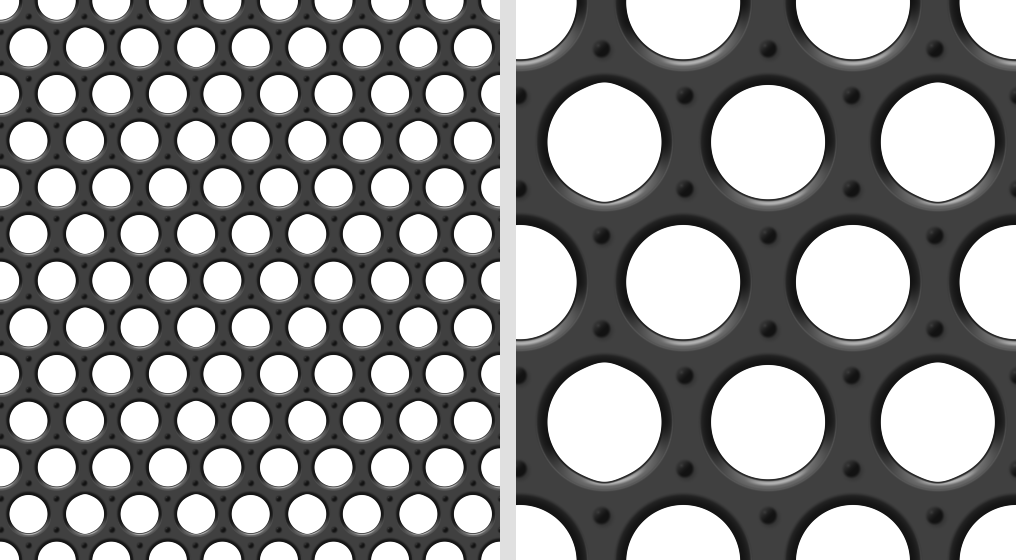
Left: the whole. Right: its middle third, enlarged.
Give the GLSL for this pattern, as a Shadertoy shader.

```glsl
const vec2  REPEATS     = vec2(9.0, 12.0);      // holes across, rows down (even)
const float PITCH       = 1.193;                // hole spacing, in row heights
const vec2  SHIFT       = vec2(0.015, -0.015);  // lattice offset, in row heights
const float NUDGE       = 0.011;                // sideways drift of alternate holes
const float HOLE_RADIUS = 0.408;
const float RIM_RADIUS  = 0.488;
const float PEAK        = 0.018;                // pointed top and bottom of some holes
const float EDGE_LINE   = 0.013;
const float STUD_RADIUS = 0.060;
const float STUD_HEIGHT = 0.333;                // above and below the row centre
const vec2  LIGHT_SIDE  = vec2(0.18, -0.98);    // rim side that catches light

const float PLATE  = 0.25;
const float SHADOW = 0.075;
const float GLOW   = 0.50;
const float GLINT  = 0.78;
const float LIP    = 0.38;
const float OPEN   = 1.0;

// Antialiased coverage of the inside of a signed distance.
float cover(float dist, float blur) {
    return 1.0 - smoothstep(-blur, blur, dist);
}

// Small domed stud, lit from the upper left.
float shadeStud(float base, vec2 p, float px) {
    float shadow = cover(length(p - vec2(0.012, -0.014)) - STUD_RADIUS, 0.035);
    float shade = mix(base, 0.14, 0.6 * shadow);
    float facing = dot(p, vec2(-0.7, 0.7)) / STUD_RADIUS;
    float dome = mix(0.07, 0.20, smoothstep(-0.4, 1.0, facing));
    dome += 0.13 * cover(length(p - vec2(-0.022, 0.022)), 0.025);
    return mix(shade, dome, cover(length(p) - STUD_RADIUS, px + 0.008));
}

// Bevelled rim: dark above, bright below, with a fine outer lip.
float shadeRim(float base, vec2 p, float px) {
    float r = length(p);
    float facing = dot(p / max(r, 0.001), LIGHT_SIDE);
    float depth = clamp((r - HOLE_RADIUS) / (RIM_RADIUS - HOLE_RADIUS), 0.0, 1.0);
    float lit = smoothstep(0.15, 0.95, facing);
    float shade = mix(SHADOW + 0.09 * depth * depth, GLOW - 0.13 * depth, lit);

    // Glint where the bevel faces the light.
    float band = 1.0 - smoothstep(0.0, 0.32, abs(depth - 0.38));
    shade = mix(shade, GLINT, 0.75 * band * smoothstep(0.82, 1.0, facing));

    float result = mix(base, shade, cover(r - RIM_RADIUS, px + 0.010));
    float lip = cover(abs(r - RIM_RADIUS) - 0.004, px);
    return mix(result, LIP, lip * 0.65 * smoothstep(-0.5, 0.6, facing));
}

// Opening with a thin dark edge.
float shadeHole(float base, vec2 p, float peak, float px) {
    float r = length(p);
    float upright = pow(abs(p.y) / max(r, 0.001), 28.0);
    float dist = r - HOLE_RADIUS - peak * upright;
    float shade = mix(base, SHADOW, 0.8 * cover(dist - EDGE_LINE, px));
    return mix(shade, OPEN, cover(dist, 0.6 * px));
}

void mainImage(out vec4 fragColor, in vec2 fragCoord) {
    float px = REPEATS.y / iResolution.y;
    vec2 grid = fragCoord / iResolution.xy * REPEATS - SHIFT / vec2(PITCH, 1.0);

    // Staggered lattice with wrapped indices.
    float row = floor(grid.y + 0.5);
    float oddRow = mod(row, 2.0);
    float x = grid.x - 0.5 * oddRow;
    float column = floor(x + 0.5);
    float oddColumn = mod(mod(column, REPEATS.x), 2.0);
    vec2 cell = vec2((x - column) * PITCH, grid.y - row);

    // Studs sit between three neighbouring holes.
    vec2 stud = vec2((fract(x) - 0.5) * PITCH,
                     cell.y - (cell.y < 0.0 ? -STUD_HEIGHT : STUD_HEIGHT));

    // Alternate holes differ slightly in place and outline.
    vec2 hole = cell - vec2(NUDGE * (oddColumn * 2.0 - 1.0 + oddRow), 0.0);

    float shade = shadeStud(PLATE, stud, px);
    shade = shadeRim(shade, hole, px);
    shade = shadeHole(shade, hole, PEAK * oddRow * oddColumn, px);
    fragColor = vec4(vec3(shade), 1.0);
}
```
